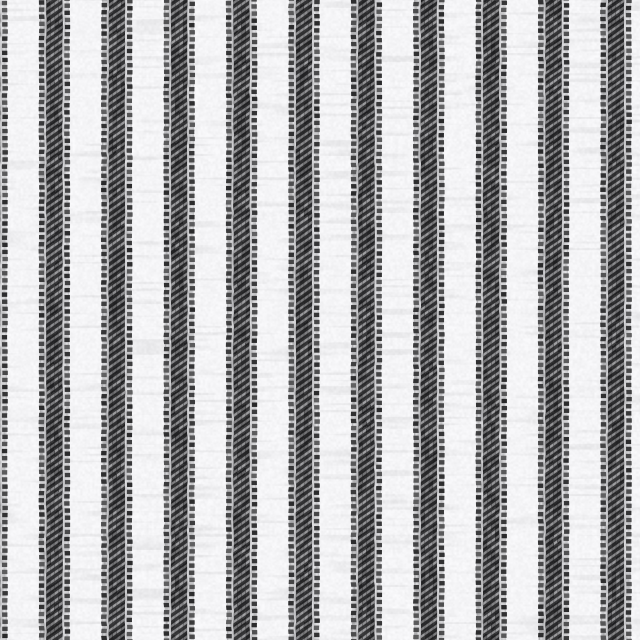
Write a WebGL 1 fragment shader that draws this texture.

```glsl
precision highp float;
// Woven ticking: dark vertical stripes on a white cotton ground.
// Each stripe is a twill core with a column of dashed stitches on either side;
// hashes vary the stitches and stretched value noise makes the weft streaks.

uniform vec2 u_resolution;

const float STRIPE_PERIOD = 0.0975;  // canvas widths between stripes
const float FIRST_CENTER = 0.0850;   // center of the first whole stripe
const float STITCH_ROWS = 90.0;      // stitches up the canvas
const float CORE_HALF = 0.130;       // widths below are in stripe periods
const float DASH_CENTER = 0.205;
const float DASH_HALF = 0.043;
const float HALO_HALF = 0.240;
const float DASH_DUTY = 0.62;        // inked share of a stitch row
const float CORE_YARNS = 4.0;
const float TWILL_RISE = 1.6;        // rows climbed across the core
const float TWILL_WIDTH = 0.40;      // light share of a twill row
const float BLUR = 0.0009;           // edge softness in canvas units
const vec2 WEFT_SCALE = vec2(13.0, 190.0);

const vec3 GROUND = vec3(0.960, 0.960, 0.968);
const vec3 HALO = vec3(0.750, 0.750, 0.760);
const vec3 DASH_INK = vec3(0.250, 0.250, 0.255);
const vec3 CORE_INK = vec3(0.125, 0.125, 0.132);
const vec3 TWILL_LIGHT = vec3(0.630, 0.630, 0.640);

float hash(vec2 p) {
  p = fract(p * vec2(0.1031, 0.1137));
  p += dot(p, p.yx + 33.33);
  return fract((p.x + p.y) * p.x * 17.0);
}

float valueNoise(vec2 p) {
  vec2 cell = floor(p);
  vec2 f = fract(p);
  f = f * f * (3.0 - 2.0 * f);
  float low = mix(hash(cell), hash(cell + vec2(1.0, 0.0)), f.x);
  float high = mix(hash(cell + vec2(0.0, 1.0)), hash(cell + vec2(1.0)), f.x);
  return mix(low, high, f.y);
}

// Soft mask that is 1 within halfWidth of zero distance.
float band(float dist, float halfWidth, float soft) {
  return 1.0 - smoothstep(halfWidth - soft, halfWidth + soft, abs(dist));
}

vec3 clothGround(vec2 p) {
  float streak = valueNoise(p * WEFT_SCALE + 40.0);
  float grain = valueNoise(p * 260.0 + 90.0);
  float shade = 0.050 * smoothstep(0.55, 1.0, streak);
  return GROUND - shade - 0.030 * (grain - 0.5);
}

void main() {
  vec2 p = gl_FragCoord.xy / u_resolution;
  float soft = max(BLUR, 0.6 / min(u_resolution.x, u_resolution.y));
  float softX = soft / STRIPE_PERIOD;
  float softY = soft * STITCH_ROWS;

  // Stripe coordinates, with a slight shift of each row
  float across = (p.x - FIRST_CENTER) / STRIPE_PERIOD + 0.5;
  float stripe = floor(across) + 5.0;
  float d = fract(across) - 0.5;
  float rows = p.y * STITCH_ROWS + 0.37 * stripe;
  d += 0.012 * (valueNoise(vec2(stripe * 7.0, rows)) - 0.5);
  float side = step(0.0, d);

  vec3 color = clothGround(p);

  // Grey yarn under the stitches, paler on the right
  float haloNoise = valueNoise(vec2(d * 30.0 + stripe * 50.0 + 30.0, rows * 2.0));
  float halo = band(d, HALO_HALF, softX) * mix(0.95, 0.70, side);
  color = mix(color, HALO + 0.20 * (haloNoise - 0.5), halo);

  // Dashed columns beside the core
  float dashRow = rows + 0.45 * side;
  float dashSeed = hash(vec2(floor(dashRow) + 11.0, stripe * 2.0 + side));
  float dash = band(abs(d) - DASH_CENTER, DASH_HALF, softX);
  dash *= band(fract(dashRow) - 0.5, 0.5 * DASH_DUTY, softY);
  color = mix(color, DASH_INK + 0.22 * (dashSeed - 0.4), dash);

  // Twill core: rising light floats broken by the gaps between yarns
  float u = (d + CORE_HALF) / (2.0 * CORE_HALF);
  float twillRow = rows - TWILL_RISE * u + 4.0;
  float yarn = floor(u * CORE_YARNS) + 3.0;
  float twillSeed = hash(vec2(floor(twillRow) + 5.0, stripe * 9.0 + yarn));
  float gap = band(fract(u * CORE_YARNS) - 0.5, 0.40, 0.16);
  float lift = band(fract(twillRow) - 0.5, 0.5 * TWILL_WIDTH, softY * 1.4);
  lift *= mix(0.55, 1.0, gap) * mix(0.55, 1.0, twillSeed);
  vec3 core = mix(CORE_INK + 0.10 * twillSeed, TWILL_LIGHT, lift);
  color = mix(color, core, band(d, CORE_HALF, softX));

  // Fine fiber grain over everything
  color += 0.020 * (valueNoise(p * 330.0 + 17.0) - 0.5);
  gl_FragColor = vec4(clamp(color, 0.0, 1.0), 1.0);
}
```
